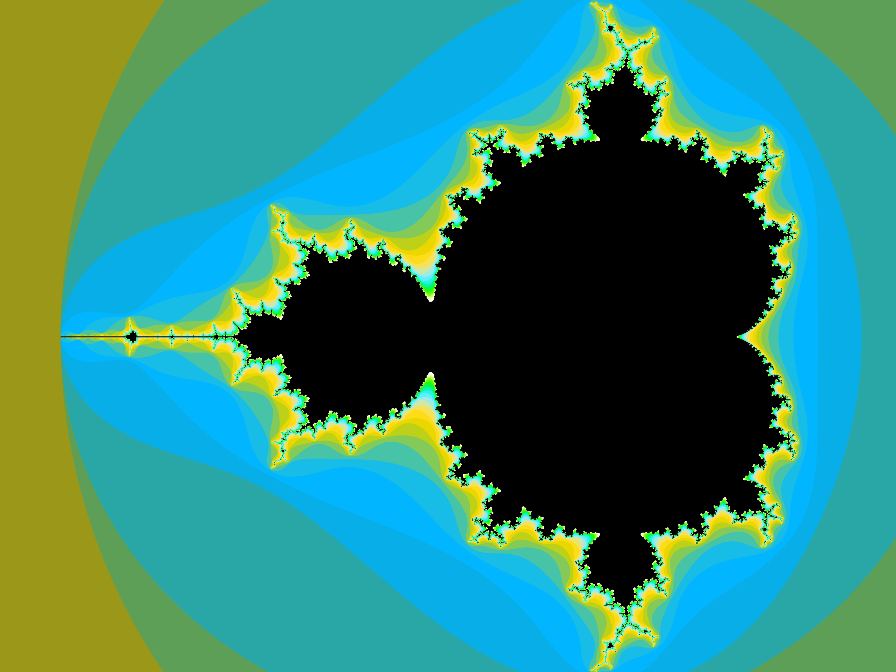
Write a Shadertoy shader that draws this background.

```glsl
// Escape-time fractal of z -> z*z + c, with a black interior and flat colour bands.
// Each band takes its colour from three cosine waves of the escape count.
// Five weighted samples per pixel smooth the band and set edges.

const vec2  VIEW_CENTER   = vec2(-0.70293, 0.00293);
const float VIEW_HEIGHT   = 2.25;
const int   MAX_STEPS     = 25;
const float ESCAPE_RADIUS = 2.0;

// Palette waves in red, green, blue: escape count at the crest, and period
const vec3 WAVE_CREST  = vec3(11.2, 23.0, 5.0);
const vec3 WAVE_PERIOD = vec3(13.0, 100.0, 10.0);
const vec3 INSIDE_COLOR = vec3(0.0);

const float CENTER_WEIGHT = 0.5;
const float SAMPLE_OFFSET = 0.25;
const float TAU = 6.2831853;

vec3 bandColor(float count) {
    return 0.5 + 0.5 * cos(TAU * (count - WAVE_CREST) / WAVE_PERIOD);
}

vec3 fractalColor(vec2 c) {
    vec2 z = vec2(0.0);
    for (int i = 1; i <= MAX_STEPS; i++) {
        z = vec2(z.x * z.x - z.y * z.y, 2.0 * z.x * z.y) + c;
        if (dot(z, z) > ESCAPE_RADIUS * ESCAPE_RADIUS) return bandColor(float(i));
    }
    return INSIDE_COLOR;
}

// Snaps points near the real axis onto it, so the thin antenna stays visible
vec3 samplePlane(vec2 c, float pixelSize) {
    if (abs(c.y) < 0.5 * pixelSize) c.y = 0.0;
    return fractalColor(c);
}

void mainImage(out vec4 fragColor, in vec2 fragCoord) {
    float pixelSize = VIEW_HEIGHT / iResolution.y;
    vec2 c = VIEW_CENTER + (fragCoord - 0.5 * iResolution.xy) * pixelSize;

    // One central sample and four diagonal ones
    vec3 color = CENTER_WEIGHT * samplePlane(c, pixelSize);
    for (int i = 0; i < 4; i++) {
        vec2 corner = 2.0 * vec2(i % 2, i / 2) - 1.0;
        vec2 offset = corner * SAMPLE_OFFSET * pixelSize;
        color += 0.25 * (1.0 - CENTER_WEIGHT) * samplePlane(c + offset, pixelSize);
    }
    fragColor = vec4(color, 1.0);
}
```
